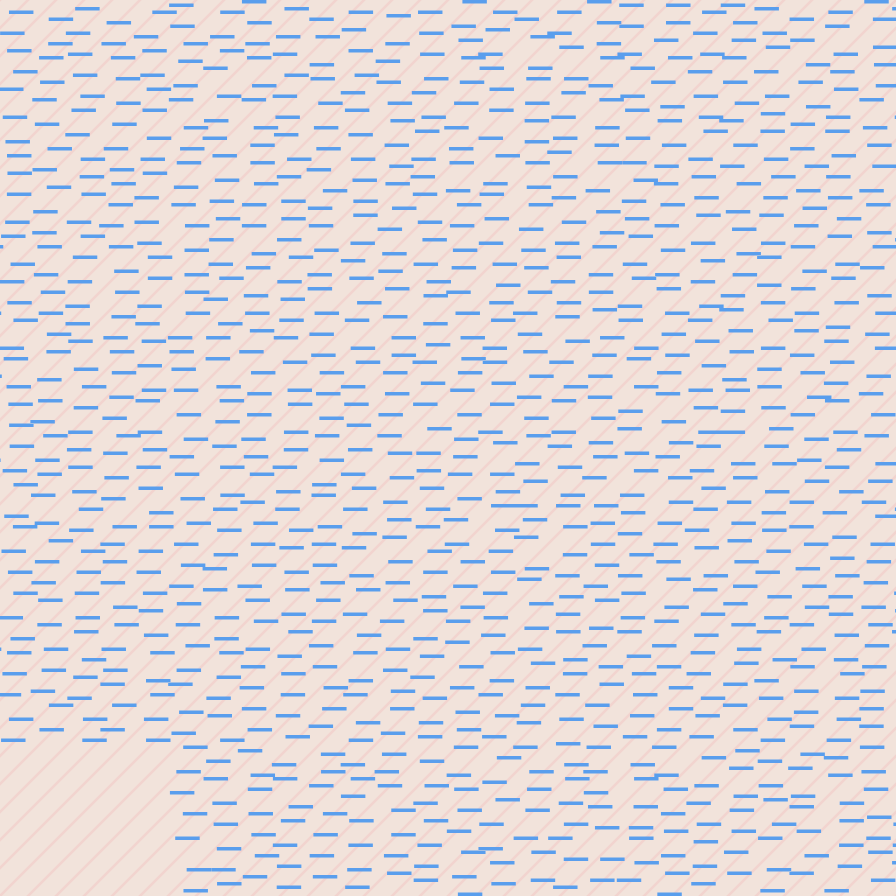
Give the GLSL for this pattern, as a three.js fragment shader.

```glsl
// Scattered short blue dashes over a pale ground with fine pink diagonal stripes.
varying vec2 vUv;

const vec3 GROUND = vec3(0.95, 0.89, 0.86);
const vec3 STRIPE = vec3(0.95, 0.83, 0.81);
const vec3 DASH = vec3(0.35, 0.62, 0.93);

const float STRIPES = 32.0;               // diagonal stripes across
const float STRIPE_WIDTH = 0.0028;        // measured across the stripe
const vec2 CELLS = vec2(26.0, 43.0);      // dash columns and rows
const vec2 DASH_SIZE = vec2(0.0273, 0.0039);
const vec2 JITTER = vec2(0.55, 0.48);     // wander within a cell
const float LEVELS = 256.0;               // heights a dash can sit at
const vec2 GAP = vec2(0.217, 0.172);      // empty lower-left corner
const float GAP_SLANT = 0.17;

vec2 hash22(vec2 p) {
  vec3 q = fract(p.xyx * vec3(0.1031, 0.1030, 0.0973));
  q += dot(q, q.yzx + 33.33);
  return fract((q.xx + q.yz) * q.zy);
}

// Coverage of a shape from its signed distance.
float fill(float dist, float soft) {
  return clamp(0.5 - dist / soft, 0.0, 1.0);
}

float stripes(vec2 p, float soft) {
  float phase = fract((p.x - p.y) * STRIPES + 0.5) - 0.5;
  float dist = abs(phase) / (STRIPES * sqrt(2.0));
  return fill(dist - 0.5 * STRIPE_WIDTH, soft);
}

// Jittered center; every other column is shifted by half a row.
vec2 dashCenter(vec2 cell) {
  vec2 jitter = (hash22(cell + 17.0) - 0.5) * JITTER;
  float stagger = 0.5 * mod(cell.x, 2.0);
  vec2 center = (cell + 0.5 + jitter + vec2(0.0, stagger)) / CELLS;
  center.y = (floor(center.y * LEVELS) + 0.5) / LEVELS;
  return center;
}

bool inGap(vec2 p) {
  return p.y < GAP.y && p.x < GAP.x - GAP_SLANT * p.y;
}

float dashes(vec2 p, float soft) {
  vec2 home = floor(p * CELLS);
  float cover = 0.0;
  for (int j = -2; j <= 1; j++) {
    for (int i = -1; i <= 1; i++) {
      vec2 center = dashCenter(home + vec2(float(i), float(j)));
      if (inGap(center)) continue;
      vec2 edge = abs(p - center) - 0.5 * DASH_SIZE;
      cover = max(cover, fill(edge.x, soft) * fill(edge.y, soft));
    }
  }
  return cover;
}

void main() {
  float soft = max(fwidth(vUv.x), fwidth(vUv.y));
  vec3 color = mix(GROUND, STRIPE, stripes(vUv, soft));
  color = mix(color, DASH, dashes(vUv, soft));
  gl_FragColor = vec4(color, 1.0);
}
```
